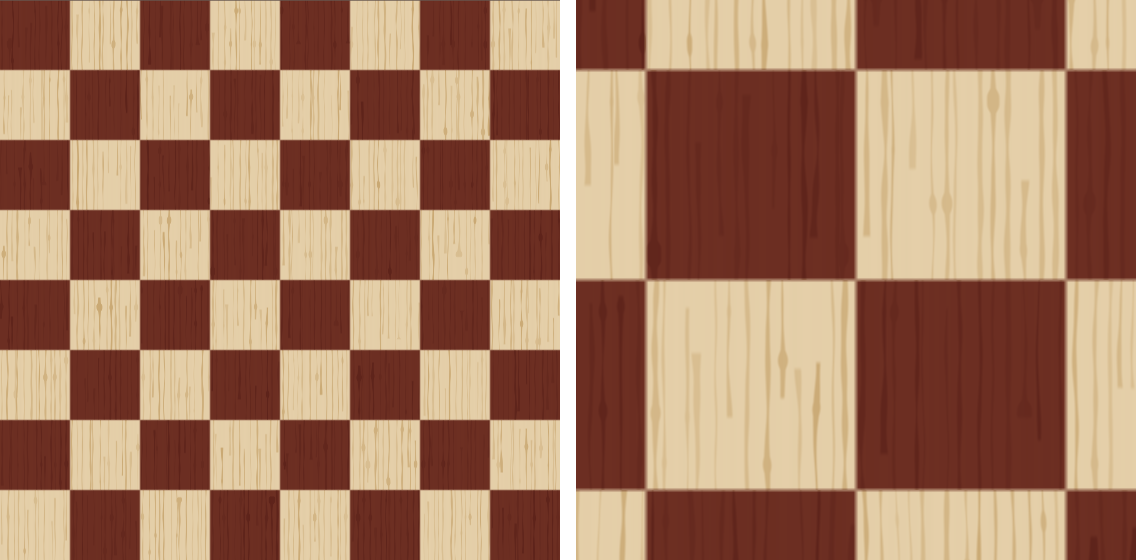
Left: the whole. Right: its middle third, enlarged.
This pattern is drawn by a three.js fragment shader. Its source:

```glsl
// Eight by eight checkerboard of pale and red-brown wood with upright grain.
varying vec2 vUv;

const float PI = 3.14159265;
const float SQUARES = 8.0;
const int STRANDS = 13;
const float EDGE_SOFTNESS = 0.012;   // in squares
const float GRAIN_SOFTNESS = 0.008;  // in squares

const vec3 CREAM = vec3(0.895, 0.81, 0.66);
const vec3 OCHRE = vec3(0.79, 0.66, 0.45);
const vec3 MAHOGANY = vec3(0.425, 0.182, 0.133);
const vec3 UMBER = vec3(0.35, 0.125, 0.095);
const vec3 RIM = vec3(0.40, 0.34, 0.31);

float hash(vec2 p) {
  vec3 q = fract(p.xyx * 0.1031);
  q += dot(q, q.yzx + 33.33);
  return fract((q.x + q.y) * q.z);
}

// One-dimensional gradient noise, about -0.5 to 0.5.
float gradientNoise(float x, float seed) {
  float i = floor(x);
  float f = x - i;
  float left = (hash(vec2(i, seed)) * 2.0 - 1.0) * f;
  float right = (hash(vec2(i + 1.0, seed)) * 2.0 - 1.0) * (f - 1.0);
  return mix(left, right, f * f * f * (f * (f * 6.0 - 15.0) + 10.0));
}

// Strength of one wavering strand, some of which taper off part way.
float strand(vec2 p, float centre, float seed) {
  float thickness = hash(vec2(seed, 1.7));
  float shade = hash(vec2(seed, 5.3));
  float kind = hash(vec2(seed, 9.1));
  float along = hash(vec2(seed, 13.9)) < 0.5 ? p.y : 1.0 - p.y;

  float sway = 0.022 * gradientNoise(p.y * 2.3, seed + 0.31);
  float swell = gradientNoise(p.y * 4.1, seed + 0.67);
  float halfWidth = mix(0.004, 0.013, thickness) * (1.0 + 1.5 * swell);
  halfWidth += 0.014 * smoothstep(0.24, 0.42, swell);

  // Short strands widen towards a blunt end.
  float stop = mix(0.45, 0.95, hash(vec2(seed, 21.3)));
  float wedge = mix(0.4, 1.5, along / stop);
  float body = 1.0 - smoothstep(stop - 0.015, stop + 0.015, along);
  float isShort = step(kind, 0.35);
  halfWidth *= mix(1.0, wedge, isShort);

  float distanceIn = halfWidth - abs(p.x - centre - sway);
  float cover = smoothstep(-GRAIN_SOFTNESS, GRAIN_SOFTNESS, distanceIn);
  return cover * mix(1.0, body, isShort) * mix(0.4, 1.0, shade * shade);
}

// All strands of one square, each square with its own set.
float grain(vec2 p, vec2 cell) {
  float result = 0.0;
  float firstSeed = (cell.x + cell.y * SQUARES) * float(STRANDS);
  for (int i = 0; i < STRANDS; i++) {
    float seed = firstSeed + float(i);
    float jitter = (hash(vec2(seed, 31.7)) - 0.5) * 0.8;
    float centre = (float(i) + 0.5 + jitter) / float(STRANDS);
    result = max(result, strand(p, centre, seed));
  }
  return result;
}

// One on pale squares, zero on dark ones; the outer border stays crisp.
float checker(vec2 board) {
  vec2 inner = clamp(board, 0.1, SQUARES - 0.1);
  vec2 side = clamp(sin(PI * inner) / (PI * EDGE_SOFTNESS), -1.0, 1.0);
  return 0.5 + 0.5 * side.x * side.y;
}

void main() {
  vec2 board = vUv * SQUARES;
  vec2 cell = min(floor(board), SQUARES - 1.0);
  vec2 local = board - cell;

  // Wood tones
  float fibres = grain(local, cell);
  float streak = gradientNoise(board.x * 19.0, 71.0 + cell.y) * 0.012;
  vec3 pale = mix(CREAM, OCHRE, fibres) + streak;
  vec3 dark = mix(MAHOGANY, UMBER, fibres * 0.8) + streak * 0.6;
  vec3 colour = mix(dark, pale, checker(board));

  // Hairline along the top
  float rim = smoothstep(0.9975, 0.9995, vUv.y);
  colour = mix(colour, RIM, rim * 0.8);

  gl_FragColor = vec4(colour, 1.0);
}
```
